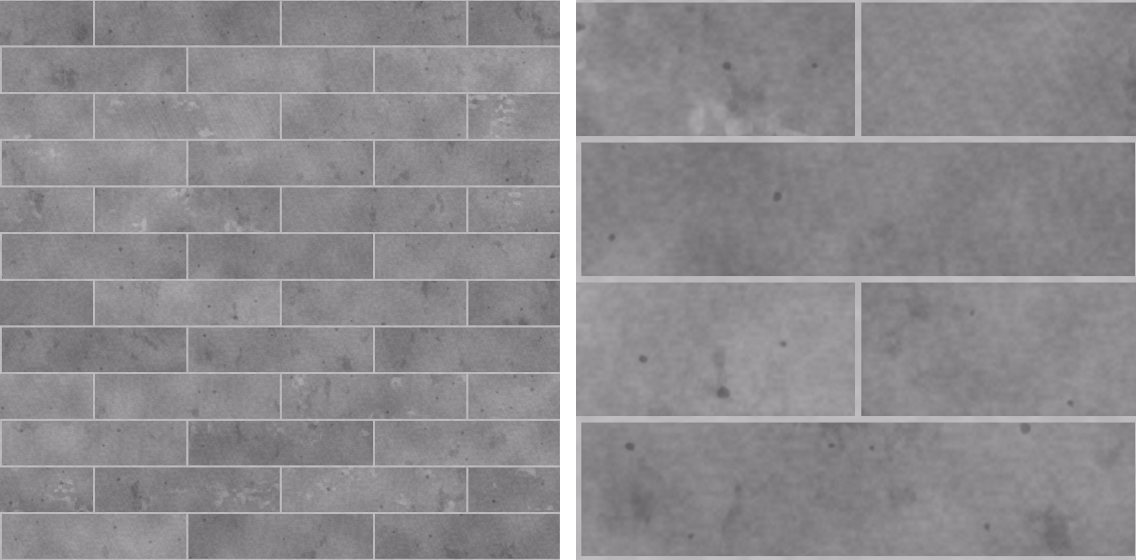
Left: the whole. Right: its middle third, enlarged.
Give the GLSL for this texture, as a Shadertoy shader.

```glsl
const vec2 GRID = vec2(3.0, 12.0);            // bricks across and down
const vec2 JOINT_SHIFT = vec2(0.0013, 0.0004);
const float JOINT_WIDTH = 0.0038;
const vec3 STONE = vec3(0.545, 0.537, 0.547);
const vec3 GROUT = vec3(0.735, 0.725, 0.735);
const float TONE_RANGE = 0.095;               // brightness spread between bricks
const float CLOUD_DEPTH = 0.17;
const float GRAIN_DEPTH = 0.075;
const float STAIN_DEPTH = 0.075;
const float SCUFF_DEPTH = 0.09;
const float PIT_DEPTH = 0.13;
const float PIT_CELLS = 34.0;
const float PIT_CHANCE = 0.13;

float hash(vec2 p) {
    return fract(sin(dot(p, vec2(127.1, 311.7))) * 43758.5453);
}

float noise(vec2 p) {
    vec2 i = floor(p), f = fract(p);
    f = f * f * (3.0 - 2.0 * f);
    return mix(mix(hash(i), hash(i + vec2(1, 0)), f.x),
               mix(hash(i + vec2(0, 1)), hash(i + vec2(1, 1)), f.x), f.y);
}

float fbm(vec2 p) {
    float sum = 0.0, amp = 0.5;
    for (int i = 0; i < 5; i++) {
        sum += amp * noise(p);
        p = mat2(1.6, 1.2, -1.2, 1.6) * p + 7.3;
        amp *= 0.5;
    }
    return sum / 0.97;
}

// Small round holes, at most one in each cell
float pits(vec2 p, float pixel) {
    p *= PIT_CELLS;
    vec2 cell = floor(p);
    vec2 centre = 0.25 + 0.5 * vec2(hash(cell + 3.1), hash(cell + 8.7));
    float radius = mix(0.04, 0.13, pow(hash(cell + 5.3), 3.0));
    float d = length(fract(p) - centre) + 0.06 * (noise(p * 9.0) - 0.5);
    float soft = 0.03 + pixel * PIT_CELLS;
    return step(hash(cell), PIT_CHANCE) * (1.0 - smoothstep(radius - soft, radius + soft, d));
}

// Brightness offset of the worn concrete at p, in canvas units
float concrete(vec2 p, float seed, float pixel) {
    float cloud = fbm(p * 16.0) - 0.5;
    float grain = 0.6 * noise(p * 210.0) + 0.4 * noise(p * 400.0 + 5.0) - 0.5;
    float vein = 1.0 - smoothstep(0.0, 0.07, abs(fbm(p * 75.0 + 4.0) - 0.5));
    float patches = smoothstep(0.48, 0.68, fbm(p * 18.0 + 31.0));
    float stain = smoothstep(0.53, 0.76, fbm(p * vec2(58.0, 46.0) + 17.0)) * patches;
    float scuff = smoothstep(0.54, 0.72, fbm(p * 24.0 + 53.0))
                * smoothstep(0.35, 0.65, noise(p * 130.0)) * smoothstep(0.65, 0.95, seed);
    return CLOUD_DEPTH * cloud + GRAIN_DEPTH * grain + 0.012 * (vein - 0.4)
         - STAIN_DEPTH * stain + SCUFF_DEPTH * scuff - PIT_DEPTH * pits(p, pixel);
}

void mainImage(out vec4 fragColor, in vec2 fragCoord) {
    vec2 uv = fragCoord / iResolution.xy;
    float pixel = 1.0 / min(iResolution.x, iResolution.y);

    // Running bond: odd rows move by half a brick
    vec2 g = (uv - JOINT_SHIFT) * GRID;
    g.x += 0.5 * mod(floor(g.y), 2.0);
    vec2 id = mod(floor(g), GRID);
    vec2 local = fract(g);

    // Each brick has its own tone and its own piece of concrete
    vec2 offset = 20.0 * vec2(hash(id + 1.7), hash(id + 9.2));
    float tone = TONE_RANGE * (hash(id + 4.6) - 0.5);
    float wear = concrete(local / GRID + offset, hash(id + 6.4), pixel);
    vec3 color = STONE + tone + wear;

    // Grout joints
    vec2 edge = min(local, 1.0 - local) / GRID;
    float d = min(edge.x, edge.y);
    color -= 0.02 * (1.0 - smoothstep(0.0, 0.006, d));
    float joint = 1.0 - smoothstep(-0.5, 0.5, (d - 0.5 * JOINT_WIDTH) / pixel);
    vec3 grout = GROUT + 0.05 * (noise(uv * 150.0) - 0.5);
    color = mix(color, grout, joint);

    fragColor = vec4(clamp(color, 0.0, 1.0), 1.0);
}
```
